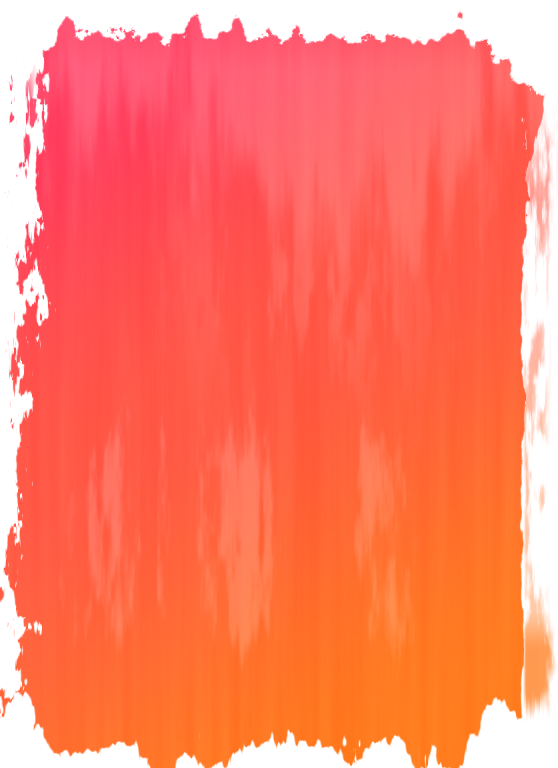
This background is drawn by a WebGL 2 fragment shader. Its source:

```glsl
#version 300 es
precision highp float;
// A ragged block of dry vertical brush strokes, pink to orange, on white paper.

#define PINK vec3(1.0, 0.24, 0.38)
#define CORAL vec3(1.0, 0.345, 0.275)
#define ORANGE vec3(1.0, 0.49, 0.12)
#define PAPER vec3(1.0)
#define WASH 0.17
#define LEFT_FRAY 0.10
#define TOP_FRAY 0.045
#define BOTTOM_FRAY 0.12
#define RIGHT_EDGE 0.937

uniform vec2 u_resolution;
out vec4 outColor;

float hash(vec2 p) {
    vec3 h = fract(vec3(p.xyx) * 0.1031);
    h += dot(h, h.yzx + 33.33);
    return fract((h.x + h.y) * h.z);
}

float noise(vec2 p) {
    vec2 i = floor(p), f = fract(p);
    f = f * f * (3.0 - 2.0 * f);
    return mix(mix(hash(i), hash(i + vec2(1, 0)), f.x),
               mix(hash(i + vec2(0, 1)), hash(i + vec2(1, 1)), f.x), f.y);
}

float fbm(vec2 p) {
    float sum = 0.0, amp = 0.533;
    for (int i = 0; i < 4; i++) {
        sum += amp * noise(p);
        p = p * 2.03 + 17.7;
        amp *= 0.5;
    }
    return sum;
}

float bump(float x, float center, float width) {
    float d = (x - center) / width;
    return exp(-d * d);
}

float cover(float field) {
    float w = max(fwidth(field), 0.0001);
    return smoothstep(-w, w, field);
}

// Signed field of the main paint block, positive inside.
float blockField(vec2 p, vec2 q) {
    float dash = fbm(q * vec2(75, 27)) - 0.5;
    float drip = fbm(q * vec2(42, 13) + 5.0) - 0.5;
    float speck = fbm(q * vec2(65, 60) + 9.0) - 0.5;

    float leftEdge = mix(0.03, 0.06, smoothstep(0.35, 0.62, p.y));
    float left = (p.x - leftEdge) * 0.73 + dash * LEFT_FRAY;

    float peaks = bump(p.x, 0.12, 0.012) + bump(p.x, 0.35, 0.012)
                + bump(p.x, 0.425, 0.011) + 0.6 * bump(p.x, 0.825, 0.014);
    float topEdge = 0.953 + 0.03 * peaks - 0.04 * smoothstep(0.13, 0.04, p.x)
                  - 0.075 * smoothstep(0.84, 0.97, p.x);
    float top = topEdge - p.y + speck * TOP_FRAY;

    float bottomEdge = 0.021 + 0.06 * smoothstep(0.16, 0.02, p.x)
                     + 0.055 * smoothstep(0.77, 0.96, p.x);
    float bottom = p.y - bottomEdge + drip * BOTTOM_FRAY;

    float flare = 0.025 * smoothstep(0.68, 0.86, p.y);
    float right = (RIGHT_EDGE + flare - p.x) * 0.73
                + dash * mix(0.014, 0.05, smoothstep(0.65, 0.85, p.y));
    return min(min(left, right), min(top, bottom));
}

// Thin dry stroke beside the right edge.
float sideStroke(vec2 p, vec2 q) {
    float dry = fbm(q * vec2(95, 20) + 31.0);
    float hairs = fbm(q * vec2(150, 9) + 3.0);
    float ends = smoothstep(0.07, 0.11, p.y + (hairs - 0.5) * 0.06)
               * smoothstep(0.87, 0.75, p.y + (dry - 0.5) * 0.15);
    float sides = smoothstep(0.936, 0.944, p.x)
                * smoothstep(0.995, 0.975, p.x + (dry - 0.5) * 0.035);
    float load = 0.75 * smoothstep(0.21, 0.15, p.y) + 0.5 * smoothstep(0.6, 0.8, p.y)
               + 0.18 * bump(p.y, 0.5, 0.15);
    float paint = smoothstep(0.5, 0.72, dry * 0.65 + hairs * 0.35 + load * 0.45);
    return paint * ends * sides * (0.4 + 0.5 * load);
}

// Pale worn areas: a wash along the top and streaky bands lower down.
float wornPaint(vec2 p, vec2 q) {
    float streak = fbm(vec2(q.x * 38.0, q.y * 3.0)) - 0.5;
    float fine = fbm(q * vec2(100, 17) + 13.0) - 0.5;
    float washEdge = 0.87 - 0.13 * bump(p.x, 0.6, 0.2) + 0.04 * bump(p.x, 0.1, 0.1);
    float upper = smoothstep(-0.10, 0.07, p.y - washEdge + streak * 0.42 + fine * 0.08);
    upper *= 1.0 - 0.35 * smoothstep(0.9, 0.96, p.y);

    float bands = 0.8 * bump(p.x, 0.18, 0.09) + bump(p.x, 0.45, 0.12) + bump(p.x, 0.70, 0.07);
    float reach = smoothstep(0.07, 0.22, p.y) * smoothstep(0.60, 0.35, p.y);
    float lower = smoothstep(0.40, 0.72, bands * reach * 0.6 + streak * 0.9 + fine * 0.55);
    float middle = bump(p.y, 0.64, 0.16) * bump(p.x, 0.55, 0.25)
                 * smoothstep(-0.02, 0.22, streak + fine * 0.5);
    return max(max(upper, lower), middle * 0.7);
}

void main() {
    vec2 p = gl_FragCoord.xy / u_resolution;
    vec2 q = vec2(p.x * u_resolution.x / u_resolution.y, p.y);

    // Diagonal colour ramp with faint bristle marks.
    float t = 0.32 * p.x + 0.72 * (1.0 - p.y);
    vec3 paint = mix(PINK, CORAL, smoothstep(0.10, 0.50, t));
    paint = mix(paint, ORANGE, smoothstep(0.46, 0.95, t));
    float bristle = fbm(vec2(q.x * 85.0, q.y * 2.5) + 41.0) - 0.5;
    paint += vec3(0.0, 0.07, 0.06) * bristle;
    paint = mix(paint, PAPER, WASH * wornPaint(p, q));

    // Main block, side stroke and stray flecks over the paper.
    float alpha = max(cover(blockField(p, q)), sideStroke(p, q));
    float fleck = fbm(q * vec2(110, 16) + 71.0) - 0.70 - 3.0 * max(0.0, 0.02 - p.x);
    float margin = smoothstep(0.07, 0.05, p.x) * smoothstep(0.1, 0.2, p.y) * smoothstep(0.95, 0.85, p.y);
    alpha = max(alpha, cover(fleck) * margin);
    outColor = vec4(mix(PAPER, clamp(paint, 0.0, 1.0), alpha), 1.0);
}
```
